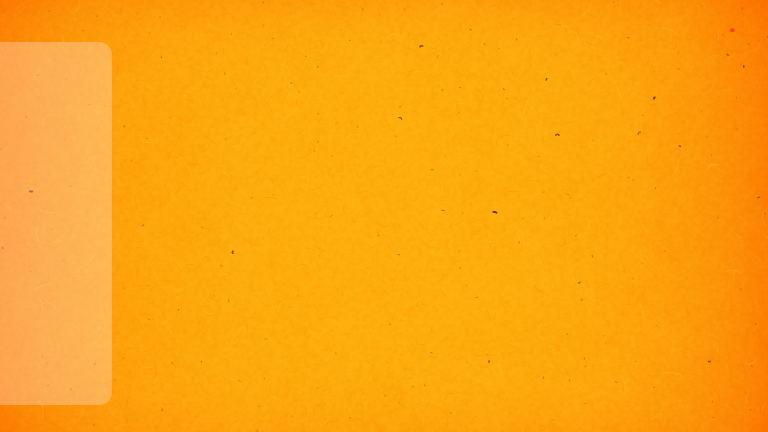
A WebGL 2 fragment shader for this texture:

```glsl
#version 300 es
precision highp float;
precision highp int;
// Warm orange recycled paper with darker borders and a pale rounded panel at the left.
// Border falloffs set the base tone; value noise adds grain, and hashed grid cells
// scatter curved fibres and dark specks. Lengths are in units of canvas height.

uniform vec2 u_resolution;
out vec4 fragColor;

const vec3 PAPER = vec3(0.992, 0.688, 0.050);
const vec3 EDGE_TINT = vec3(0.02, 1.0, 0.20);          // channels lost toward the borders
const vec4 EDGE_DEPTH = vec4(0.160, 0.190, 0.060, 0.045); // left, right, top, bottom
const vec4 EDGE_REACH = vec4(0.25, 0.22, 0.08, 0.08);
const vec2 PANEL_MIN = vec2(-0.20, 0.0625);
const vec2 PANEL_MAX = vec2(0.2593, 0.9028);
const float PANEL_RADIUS = 0.030;
const vec3 PANEL_TINT = vec3(1.0, 0.92, 1.0);
const float PANEL_ALPHA = 0.30;
const vec3 FIBRE_DARK = vec3(0.90, 0.42, 0.0);
const vec3 FIBRE_LIGHT = vec3(1.0, 0.80, 0.28);
const vec3 SPECK = vec3(0.36, 0.15, 0.0);
const vec3 RED_FLECK = vec3(0.95, 0.20, 0.03);
const vec2 RED_FLECK_POS = vec2(1.695, 0.930);
const float GRAIN = 0.050;
const float MOTTLE = 0.022;

// Integer hash: four values in 0..1 per cell and layer.
vec4 hash4(vec2 cell, uint layer) {
    uvec2 c = uvec2(ivec2(cell));
    uvec4 v = uvec4(c.x, c.y, layer, c.x ^ (c.y << 8)) * 1664525u + 1013904223u;
    for (int i = 0; i < 2; i++) {
        v.x += v.y * v.w;
        v.y += v.z * v.x;
        v.z += v.x * v.y;
        v.w += v.y * v.z;
        v ^= v >> 16u;
    }
    return vec4(v >> 8u) / 16777216.0;
}

float valueNoise(vec2 p, uint layer) {
    vec2 i = floor(p), f = fract(p);
    f = f * f * (3.0 - 2.0 * f);
    float low = mix(hash4(i, layer).x, hash4(i + vec2(1, 0), layer).x, f.x);
    float high = mix(hash4(i + vec2(0, 1), layer).x, hash4(i + vec2(1, 1), layer).x, f.x);
    return mix(low, high, f.y);
}

float coverage(float dist, float px) {
    return clamp(0.5 - dist / px, 0.0, 1.0);
}

float roundedBox(vec2 p, vec2 lo, vec2 hi, float radius) {
    vec2 q = abs(p - 0.5 * (lo + hi)) - 0.5 * (hi - lo) + radius;
    return length(max(q, 0.0)) + min(max(q.x, q.y), 0.0) - radius;
}

// Strokes bent along a parabola, at most one per grid cell.
float strokes(vec2 p, float cells, float chance, float halfLen, float width, float px, uint layer) {
    float ink = 0.0;
    vec2 home = floor(p * cells);
    for (int y = -1; y <= 1; y++) {
        for (int x = -1; x <= 1; x++) {
            vec2 cell = home + vec2(x, y);
            vec4 h = hash4(cell, layer);
            vec4 k = hash4(cell, layer + 50u);
            if (h.x > chance) continue;
            vec2 d = p - (cell + h.yz) / cells;
            float angle = 6.28318 * h.w;
            vec2 axis = vec2(cos(angle), sin(angle));
            vec2 q = vec2(dot(d, axis), dot(d, vec2(-axis.y, axis.x)));
            float reach = halfLen * mix(0.3, 1.0, k.x);
            float along = clamp(q.x, -reach, reach);
            q.y -= (k.y - 0.5) * 1.2 * along * along / reach;
            float dist = length(vec2(q.x - along, q.y)) - width * mix(0.5, 1.0, k.z);
            ink = max(ink, coverage(dist, px) * mix(0.4, 1.0, k.w));
        }
    }
    return ink;
}

void main() {
    vec2 p = gl_FragCoord.xy / u_resolution.y;
    float aspect = u_resolution.x / u_resolution.y;
    float px = 1.0 / u_resolution.y;

    // Base tone, deepening toward each border
    vec4 toBorder = vec4(p.x, aspect - p.x, 1.0 - p.y, p.y);
    float shade = dot(EDGE_DEPTH, exp(-toBorder / EDGE_REACH));
    vec3 color = PAPER - EDGE_TINT * shade;

    // Mottling and grain
    float mottle = 0.6 * valueNoise(p * 9.0, 1u) + 0.4 * valueNoise(p * 34.0, 2u) - 0.5;
    float grain = 0.5 * valueNoise(p * 110.0, 3u) + 0.5 * valueNoise(p * 230.0, 4u) - 0.5;
    color += vec3(0.1, 1.0, 0.8) * (MOTTLE * mottle + GRAIN * grain);

    // Fibres
    color = mix(color, FIBRE_DARK, 0.26 * strokes(p, 36.0, 0.65, 0.014, 0.0008, px, 10u));
    color = mix(color, FIBRE_LIGHT, 0.35 * strokes(p, 19.0, 0.30, 0.022, 0.0011, px, 11u));

    // Specks, from fine dust to rare large ones
    color = mix(color, SPECK, 0.45 * strokes(p, 24.0, 0.18, 0.0022, 0.0012, px, 12u));
    color = mix(color, SPECK, 0.95 * strokes(p, 7.0, 0.30, 0.0040, 0.0024, px, 13u));
    float fleck = length((p - RED_FLECK_POS) * vec2(0.8, 1.0)) - 0.0045;
    color = mix(color, RED_FLECK, 0.75 * coverage(fleck, px));

    // Translucent panel
    float panel = coverage(roundedBox(p, PANEL_MIN, PANEL_MAX, PANEL_RADIUS), px);
    color = mix(color, PANEL_TINT, PANEL_ALPHA * panel);

    fragColor = vec4(clamp(color, 0.0, 1.0), 1.0);
}
```
